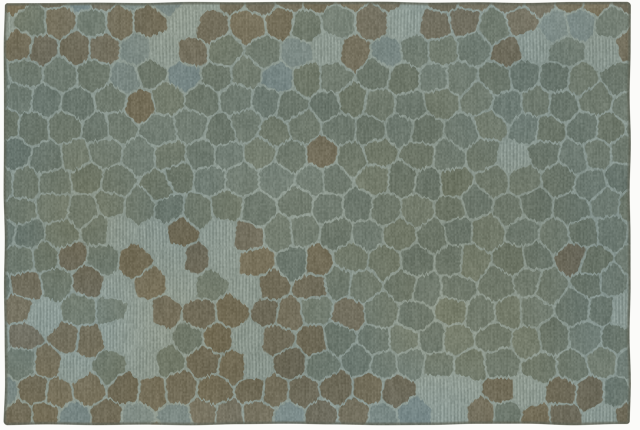
A Shadertoy shader for this pattern:

```glsl
// A woven rug on a pale ground: rounded pile cells parted by thin ragged seams.
// Cells come from a jittered brick Voronoi grid; their yarn is chosen by region,
// then stitch noise, ribs and a dark binding give the woven surface.

const vec2 CELL = vec2(0.0715, 0.0610);
const float TAU = 6.2831853;

const vec3 GROUND = vec3(0.985, 0.985, 0.975);
const vec3 SEAM   = vec3(0.555, 0.602, 0.570);
const vec3 GREEN  = vec3(0.443, 0.482, 0.434);
const vec3 BROWN  = vec3(0.448, 0.430, 0.358);
const vec3 BLUE   = vec3(0.480, 0.535, 0.520);
const vec3 BINDING = vec3(0.370, 0.385, 0.335);

float hash(vec2 p) {
    vec3 q = fract(p.xyx * vec3(0.1031, 0.1030, 0.0973));
    q += dot(q, q.yzx + 33.33);
    return fract((q.x + q.y) * q.z);
}

float noise(vec2 p) {
    vec2 i = floor(p), f = fract(p);
    f = f * f * (3.0 - 2.0 * f);
    return mix(mix(hash(i), hash(i + vec2(1, 0)), f.x),
               mix(hash(i + vec2(0, 1)), hash(i + vec2(1, 1)), f.x), f.y);
}

float smoothMin(float a, float b, float k) {
    float h = max(k - abs(a - b), 0.0) / k;
    return min(a, b) - h * h * k * 0.25;
}

// Centre of a cell; every second row is shifted like bricks.
vec2 seedPoint(vec2 id) {
    vec2 jitter = vec2(hash(id + 17.0), hash(id + 71.0)) - 0.5;
    float shift = 0.5 * mod(id.y, 2.0);
    return (id + 0.5 + vec2(shift, 0.0) + jitter * vec2(0.50, 0.36)) * CELL;
}

// Returns the cell id in xy and the rounded distance to its border in z.
vec3 cellField(vec2 p) {
    vec2 base = floor(p / CELL), nearestId = base, toNearest = vec2(9.0);
    for (int y = -2; y <= 2; y++)
    for (int x = -2; x <= 2; x++) {
        vec2 id = base + vec2(x, y);
        vec2 d = seedPoint(id) - p;
        if (dot(d, d) < dot(toNearest, toNearest)) {
            toNearest = d;
            nearestId = id;
        }
    }
    float border = 1.0;
    for (int y = -2; y <= 2; y++)
    for (int x = -2; x <= 2; x++) {
        vec2 id = nearestId + vec2(x, y);
        if (x == 0 && y == 0) continue;
        vec2 d = seedPoint(id) - p;
        float edge = dot(0.5 * (toNearest + d), normalize(d - toNearest));
        border = smoothMin(border, edge, 0.006);
    }
    return vec3(nearestId, border);
}

// Yarn colour of a cell in rgb, and in alpha whether it has raised pile.
vec4 cellYarn(vec2 id) {
    vec2 c = seedPoint(id);
    float wander = 0.10 * (noise(c * 6.0) - 0.5);
    float bands = max(smoothstep(0.81, 0.88, c.y + wander),
                      smoothstep(0.18, 0.10, c.y + wander));
    float patchDist = length((c - vec2(0.39, 0.27)) / vec2(0.43, 0.23));
    float corner = smoothstep(1.10, 0.85, patchDist + 2.0 * wander);
    float pick = hash(id + 131.0);
    float brownShare = max(0.012, max(0.62 * bands, 0.47 * corner));
    float flatShare = max(0.006, max(0.12 * bands, 0.27 * corner));
    float blueShare = 0.17 * bands;

    // Pile tints vary in lightness and lean either olive or blue.
    float light = 0.035 * (hash(id + 211.0) - 0.5);
    float lean = 0.024 * (hash(id + 307.0) - 0.5);
    vec3 tint = light + lean * vec3(0.6, 0.0, -1.0);
    if (pick < brownShare) return vec4(BROWN + tint, 1.0);
    if (pick < brownShare + flatShare) return vec4(SEAM, 0.0);
    if (pick < brownShare + flatShare + blueShare) return vec4(BLUE + tint, 1.0);
    return vec4(GREEN + tint, 1.0);
}

// Signed distance to the rug outline, negative inside.
float rugOutline(vec2 p, float aspect) {
    vec2 low = vec2(0.010, 0.013), high = vec2(aspect - 0.023, 0.994);
    vec2 d = abs(p - 0.5 * (low + high)) - 0.5 * (high - low) + 0.008;
    float wobble = 0.004 * (noise(p * 9.0) - 0.5);
    return length(max(d, 0.0)) + min(max(d.x, d.y), 0.0) - 0.008 + wobble;
}

void mainImage(out vec4 fragColor, in vec2 fragCoord) {
    vec2 p = fragCoord / iResolution.y;
    float aspect = iResolution.x / iResolution.y;
    float soft = max(0.0012, 0.75 / iResolution.y);

    // Stitches pull the seams into fine teeth.
    vec2 teeth = vec2(noise(p * vec2(30.0, 170.0)), noise(p * vec2(230.0, 30.0) + 50.0));
    vec3 cell = cellField(p + (teeth - 0.5) * vec2(0.004, 0.008));
    vec4 yarn = cellYarn(cell.xy);
    float seamWidth = 0.0012 + 0.0022 * noise(p * 110.0 + 9.0);
    float pile = yarn.a * smoothstep(seamWidth - soft, seamWidth + 1.3 * soft, cell.z);

    // Ribs run along the warp, strongest in the flat weave.
    float rib = cos(TAU * (p.x * 130.0 + 0.5 * noise(p * 14.0)));
    vec3 flatWeave = SEAM + 0.036 * rib * smoothstep(0.0, 0.006, cell.z);
    vec3 color = mix(flatWeave, yarn.rgb + 0.008 * rib, pile);

    // Yarn grain, short warp streaks and broad dye variation.
    float grain = noise(p * vec2(300.0, 240.0)) - 0.5;
    float streak = noise(p * vec2(190.0, 28.0) + 30.0) - 0.5;
    float dye = noise(p * vec2(3.0, 7.0) + 80.0) - 0.5;
    float warmth = noise(p * vec2(5.0, 4.0) + 140.0) - 0.5;
    color += 0.068 * grain + 0.034 * streak + 0.045 * dye;
    color += 0.030 * warmth * vec3(0.7, 0.0, -1.0);

    // Bound edge and ground.
    float outline = rugOutline(p, aspect);
    color = mix(color, BINDING + 0.05 * grain, 0.75 * smoothstep(-0.009, -0.002, outline));
    color = mix(color, GROUND, smoothstep(-soft, soft, outline));
    fragColor = vec4(color, 1.0);
}
```
